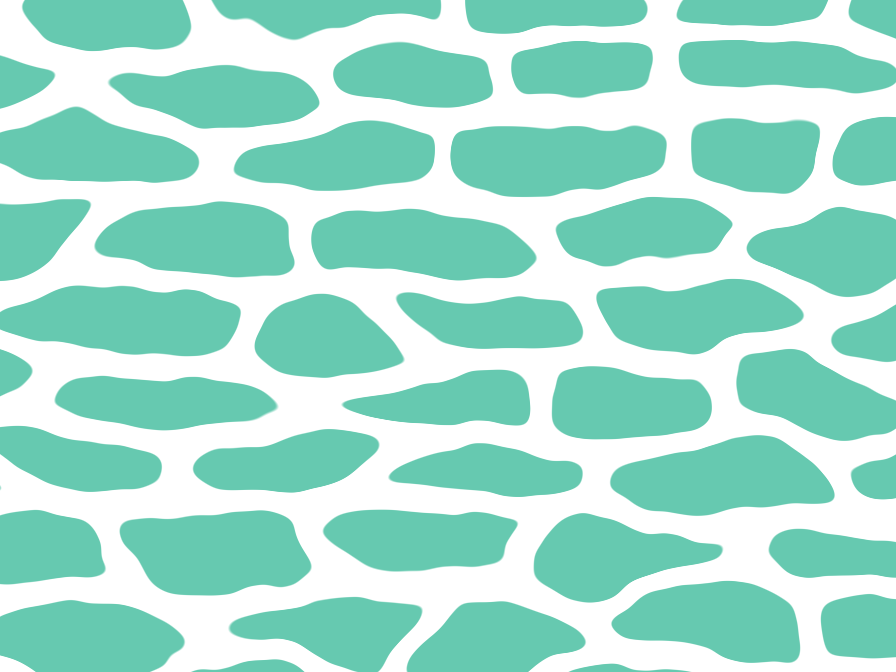
Write a Shadertoy shader that draws this pattern.

```glsl
// Flat, elongated teal stones with wavy rounded outlines on white ground.
#define CELL vec2(0.305, 0.118)    // mean stone spacing, in canvas heights
#define JITTER vec2(0.55, 0.50)    // scatter of stone centres within a cell
#define HALF_GAP 0.0168            // half the white joint between stones
#define ROUNDING 0.012             // corner softness
#define WARP vec2(0.070, 0.046)    // broad waviness of the outlines
#define RIPPLE vec2(0.012, 0.011)  // finer waviness
#define STONE vec3(0.40, 0.79, 0.69)
#define GROUND vec3(1.0)

vec2 hash2(vec2 p) {
    vec3 h = fract(p.xyx * vec3(0.1031, 0.1030, 0.0973));
    h += dot(h, h.yzx + 33.33);
    return fract((h.xx + h.yz) * h.zy);
}

// Two independent channels of smooth value noise, centred on zero
vec2 noise2(vec2 p) {
    vec2 cell = floor(p), f = fract(p);
    f = f * f * f * (f * (f * 6.0 - 15.0) + 10.0);
    vec2 low = mix(hash2(cell), hash2(cell + vec2(1, 0)), f.x);
    vec2 high = mix(hash2(cell + vec2(0, 1)), hash2(cell + vec2(1, 1)), f.x);
    return mix(low, high, f.y) - 0.5;
}

// Centre of a stone near q, in staggered rows
vec2 stoneCentre(vec2 q, vec2 offset) {
    float row = floor(q.y) + offset.y;
    float stagger = 0.5 * mod(row, 2.0);
    float column = floor(q.x - stagger) + offset.x;
    vec2 scatter = JITTER * (hash2(vec2(column, row) + 47.0) - 0.5);
    return vec2(column + stagger, row) + 0.5 + scatter;
}

// Rounded distance from p to the border of its Voronoi cell
float borderDistance(vec2 p) {
    vec2 q = p / CELL;

    // Nearest stone centre
    vec2 nearest = vec2(0.0);
    float best = 1e5;
    for (int j = -2; j <= 2; j++)
    for (int i = -2; i <= 2; i++) {
        vec2 centre = stoneCentre(q, vec2(i, j));
        float d = dot(centre - q, centre - q);
        if (d < best) { best = d; nearest = centre; }
    }

    // Smooth minimum of the distances to all bisectors
    float sum = 0.0;
    for (int j = -2; j <= 2; j++)
    for (int i = -2; i <= 2; i++) {
        vec2 centre = stoneCentre(q, vec2(i, j));
        vec2 between = centre - nearest;
        if (dot(between, between) > 1e-4) {
            float d = dot(0.5 * (centre + nearest) - q, between);
            sum += exp(-d / (length(between / CELL) * ROUNDING));
        }
    }
    return -ROUNDING * log(sum);
}

void mainImage(out vec4 fragColor, in vec2 fragCoord) {
    vec2 p = fragCoord / iResolution.y;
    float pixel = 1.0 / iResolution.y;

    // Bend the cells into irregular outlines
    vec2 bent = p + WARP * noise2(p * vec2(7.0, 9.0) + 13.0);
    bent += RIPPLE * noise2(p * vec2(21.0, 25.0) + 71.0);

    float inside = borderDistance(bent) - HALF_GAP;
    float coverage = smoothstep(-0.7 * pixel, 0.7 * pixel, inside);
    fragColor = vec4(mix(GROUND, STONE, coverage), 1.0);
}
```
